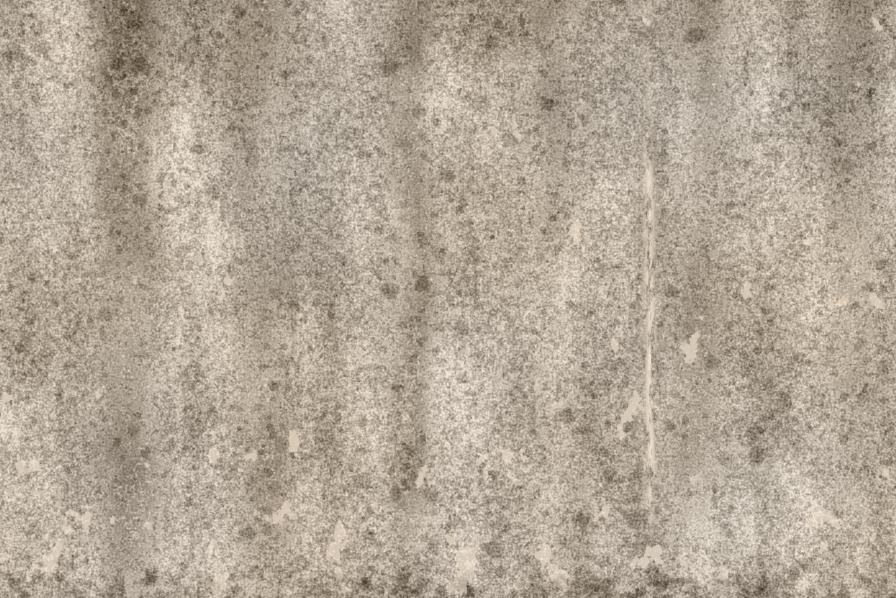
This texture is drawn by a Shadertoy shader. Its source:

```glsl
// Weathered concrete wall: a grey-beige ground of layered gradient noise,
// with ragged vertical stains, clustered round mould spots, cream patches of
// flaked plaster, one pale lime drip and a crusty lower edge.

#define BASE_TONE 0.722
#define GRAIN 0.18
#define SAND 0.20
#define MOTTLE 0.085
#define CLOUD 0.13
#define STAIN_DEPTH 0.17
#define SPOT_DEPTH 0.19
#define PATCH_LIGHT 0.15
#define STAIN_SPACING 0.245
#define DRIP_X 1.085
#define WALL_TINT vec3(0.0, -0.046, -0.107)
#define WARM_TINT vec3(0.012, -0.004, -0.022)

const float TAU = 6.28318;

vec2 hash2(vec2 cell) {
    uvec2 q = uvec2(ivec2(cell) + 4096) * 1664525u + 1013904223u;
    q.x += q.y * 1664525u;
    q.y += q.x * 1664525u;
    q ^= q >> 16u;
    q.x += q.y * 1664525u;
    q.y += q.x * 1664525u;
    q ^= q >> 16u;
    return vec2(q & 0xffffu) / 65535.0;
}

float cornerSlope(vec2 cell, vec2 offset) {
    float angle = TAU * hash2(cell).x;
    return dot(vec2(cos(angle), sin(angle)), offset);
}

float gradientNoise(vec2 p) {
    vec2 i = floor(p), f = p - i;
    vec2 u = f * f * f * (f * (f * 6.0 - 15.0) + 10.0);
    vec2 e = vec2(1.0, 0.0);
    float low = mix(cornerSlope(i, f), cornerSlope(i + e, f - e), u.x);
    float high = mix(cornerSlope(i + e.yx, f - e.yx), cornerSlope(i + 1.0, f - 1.0), u.x);
    return mix(low, high, u.y);
}

float fbm(vec2 p, int octaves) {
    float sum = 0.0, amplitude = 1.0;
    for (int i = 0; i < octaves; i++) {
        sum += amplitude * gradientNoise(p);
        p = mat2(1.6, 1.2, -1.2, 1.6) * p + 17.3;
        amplitude *= 0.58;
    }
    return sum;
}

// Vertical stains, alternately strong and weak, fading towards the foot
float stains(vec2 p) {
    float sum = 0.0;
    for (int i = 0; i < 6; i++) {
        float n = float(i);
        vec2 r = hash2(vec2(n, 71.0));
        float x = 0.2 + STAIN_SPACING * n + 0.03 * (r.x - 0.5);
        x += 0.04 * gradientNoise(vec2(n * 7.3, p.y * 3.0));
        float d = (p.x - x) / (0.03 + 0.02 * r.y);
        float strength = (0.8 + 0.2 * cos(0.5 * TAU * n)) * (1.0 - 0.07 * n);
        strength *= 0.85 + 1.1 * gradientNoise(vec2(n * 5.7 + 0.4, p.y * 2.3));
        sum += strength * exp(-d * d) * smoothstep(0.0, 0.3, p.y + 0.1 * r.y);
    }
    return sum;
}

// Ragged round spots, one per cell, kept where density is high
float spots(vec2 p, float scale, float density, float seed) {
    vec2 g = p * scale;
    g += 0.2 * vec2(fbm(g * 2.7, 2), fbm(g * 2.7 + 31.0, 2));
    vec2 cell = floor(g);
    float cover = 0.0;
    for (int y = -1; y <= 1; y++)
    for (int x = -1; x <= 1; x++) {
        vec2 id = cell + vec2(x, y);
        vec2 place = hash2(id + seed), kind = hash2(id + seed + 577.0);
        float radius = mix(0.16, 0.46, kind.y * kind.y);
        float kept = smoothstep(-0.04, 0.08, density - kind.x);
        float disc = 1.0 - smoothstep(0.55 * radius, radius, length(g - id - place));
        cover = max(cover, disc * kept * (0.5 + 0.5 * place.x));
    }
    return cover;
}

// Narrow broken lime run with a faint halo
float limeDrip(vec2 p) {
    float d = p.x - DRIP_X - 0.012 * gradientNoise(vec2(3.4, p.y * 5.0));
    float broken = smoothstep(-0.4, 0.25, fbm(p * vec2(80.0, 22.0), 4));
    float span = smoothstep(0.07, 0.2, p.y) * (1.0 - 0.65 * smoothstep(0.68, 0.82, p.y));
    return span * broken * (exp(-d * d / 0.00005) + 0.4 * exp(-d * d / 0.0006));
}

void mainImage(out vec4 fragColor, in vec2 fragCoord) {
    vec2 p = fragCoord / iResolution.y;
    float mottle = fbm(p * 26.0, 5);
    float grain = fbm(p * 95.0 + 9.0, 3);
    float sand = gradientNoise(p * 233.0 + 5.3) + 0.6 * gradientNoise(p.yx * 307.0 + 2.7);
    float stain = stains(p + 0.012 * vec2(mottle, 0.0));

    // Ground: broad clouds, faint runs, mottling, grain and sand
    float tone = BASE_TONE + CLOUD * fbm(p * vec2(5.0, 3.0), 4);
    tone += 0.11 * gradientNoise(vec2(p.x * 16.0, p.y * 1.5));
    tone += MOTTLE * mottle + GRAIN * grain + SAND * sand;
    tone -= 0.05 * smoothstep(0.7, 1.0, p.y);

    // Stains, broken into specks at their edges
    float rough = 0.45 * mottle + 0.45 * grain + 0.2 * sand;
    float speck = smoothstep(0.25, 0.55, 0.75 * stain + rough);
    tone -= STAIN_DEPTH * (0.3 * stain + 0.6 * speck);

    // Mould spots gather in clusters and along the stains
    float density = 0.25 + 0.8 * fbm(p * 4.0 + 3.7, 2) + 0.3 * stain;
    float mould = max(spots(p, 24.0, density, 0.0), 0.9 * spots(p, 48.0, density + 0.1, 200.0));
    float pits = spots(p, 85.0, 0.08 + 0.1 * p.y, 400.0);
    tone -= SPOT_DEPTH * mould * (0.85 + 0.5 * grain) + 0.15 * pits;

    // Pale flakes, mostly low on the wall, and the lime drip
    float ledge = (p.y - 0.065) / 0.03;
    float bias = 0.05 - 0.32 * p.y + 0.1 * exp(-ledge * ledge);
    float ragged = fbm(p * vec2(15.0, 11.0) + 40.0, 5) + 0.12 * grain;
    float flake = smoothstep(0.4, 0.56, ragged + bias);
    float wash = smoothstep(0.1, 0.6, fbm(p * vec2(8.0, 4.0) + 63.0, 5));
    float pale = max(flake, limeDrip(p));
    tone += 0.07 * wash * (1.0 - pale);
    tone = mix(tone, 0.6 * max(tone, BASE_TONE) + 0.4 * BASE_TONE + 0.5 * PATCH_LIGHT, pale);
    tone += 0.25 * PATCH_LIGHT * pale;

    // Crusty lower edge
    float crust = 1.0 - smoothstep(0.015, 0.055, p.y + 0.03 * mottle);
    tone -= crust * (0.08 - 0.16 * mottle);

    float warmth = gradientNoise(p * 3.0 + 12.0) + 0.5 * pale + 0.3 * stain;
    vec3 wall = vec3(clamp(tone, 0.24, 0.93)) + WALL_TINT + WARM_TINT * warmth;
    fragColor = vec4(wall, 1.0);
}
```
